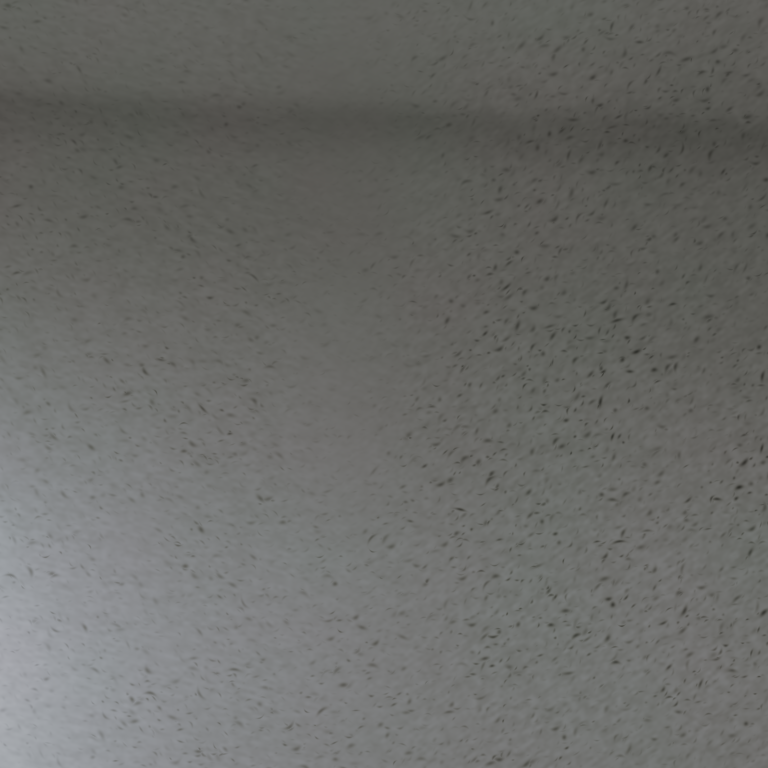
A Shadertoy shader for this texture:

```glsl
// Dull speckled metal sheet: a cool glow in the lower left, a soft dark crease near the top.
// Short slanted flecks come from jittered cells, fine grain from stretched value noise.
// Flecks lean down to the right on the left side and up to the right on the other.

float hash(vec2 p) {
    return fract(sin(dot(p, vec2(127.1, 311.7))) * 43758.5453);
}

float noise(vec2 p) {
    vec2 i = floor(p), f = fract(p);
    f = f * f * (3.0 - 2.0 * f);
    return mix(mix(hash(i), hash(i + vec2(1, 0)), f.x),
               mix(hash(i + vec2(0, 1)), hash(i + vec2(1, 1)), f.x), f.y);
}

float fbm(vec2 p) {
    float sum = 0.0, weight = 0.5;
    for (int i = 0; i < 4; i++) {
        sum += weight * noise(p);
        p = p * 2.03 + 17.3;
        weight *= 0.5;
    }
    return sum / 0.9375;
}

vec2 rotate(vec2 p, float angle) {
    float c = cos(angle), s = sin(angle);
    return vec2(c * p.x + s * p.y, c * p.y - s * p.x);
}

// Darkness of soft elongated flecks, one per jittered cell
float flecks(vec2 uv, float cells, float seed) {
    vec2 p = uv * cells, home = floor(p);
    float dark = 0.0;
    for (int y = -1; y <= 1; y++)
    for (int x = -1; x <= 1; x++) {
        vec2 id = home + vec2(x, y), key = id + seed;
        vec2 center = id + vec2(hash(key), hash(key + 31.7));
        float lean = mix(-0.4, 0.65, smoothstep(0.15, 0.75, center.x / cells));
        float angle = lean + 1.5 * (hash(key + 57.1) - 0.5);
        vec2 q = rotate(p - center, angle);
        q.y += 0.5 * (hash(key + 11.9) - 0.5) * q.x * q.x * 3.0;
        vec2 size = vec2(mix(0.17, 0.42, hash(key + 73.3)), mix(0.10, 0.17, hash(key + 91.9)));
        float strength = pow(hash(key + 113.5), 3.0);
        dark = max(dark, strength * exp(-dot(q / size, q / size)));
    }
    return dark;
}

// Fine streaky grain whose lean changes across the sheet
float grain(vec2 uv) {
    vec2 stretch = vec2(95.0, 210.0);
    float left = noise(rotate(uv, -0.25) * stretch);
    float right = noise(rotate(uv, 0.6) * stretch + 40.0);
    return mix(left, right, smoothstep(0.3, 0.65, uv.x)) - 0.5;
}

void mainImage(out vec4 fragColor, in vec2 fragCoord) {
    vec2 uv = fragCoord / iResolution.xy;

    // Broad lighting
    float rise = 1.0 - smoothstep(0.08, 0.84, uv.y);
    float light = 0.355 + rise * (0.07 + 0.24 * exp(-2.8 * uv.x));
    light += 0.03 * smoothstep(0.82, 1.0, uv.y);
    light -= 0.02 * smoothstep(0.7, 1.0, uv.x) * smoothstep(0.3, 0.65, uv.y);

    // Crease, sharper above than below
    float crease = uv.y - mix(0.865, 0.825, uv.x) - 0.008 * (noise(uv * 6.0) - 0.5);
    float spread = crease > 0.0 ? 0.022 : 0.045;
    light -= 0.042 * exp(-crease * crease / (spread * spread));

    // Cloudy wear, and a smoother upright strip left of the middle
    light += 0.022 * (fbm(uv * vec2(5.0, 7.0)) - 0.5);
    float strip = exp(-pow((uv.x - 0.45) / 0.07, 2.0)) * smoothstep(0.15, 0.5, uv.y);
    float clusters = smoothstep(0.25, 0.7, fbm(uv * 11.0 + 8.0));
    float clarity = mix(1.0, 0.5, smoothstep(0.35, 0.85, uv.y));
    clarity *= mix(0.8, 1.15, smoothstep(0.4, 0.75, uv.x)) * (1.0 - 0.6 * strip);

    // Flecks and grain
    float coarse = flecks(uv, 58.0, 3.0);
    float fine = flecks(uv, 96.0, 211.0);
    float dark = max(coarse, 0.75 * fine) * mix(0.4, 1.0, clusters);
    light -= 0.20 * dark * clarity;
    light += 0.035 * grain(uv) * (0.4 + 0.6 * clarity);
    light += 0.022 * (noise(uv * 170.0 + 5.0) - 0.5) * clarity;

    // Warm grey in the shade, cool grey in the glow
    float cool = smoothstep(0.34, 0.64, light);
    vec3 color = light + mix(vec3(0.002, 0.002, -0.017), vec3(-0.008, 0.003, 0.022), cool);
    color += vec3(0.008, -0.003, 0.003) * (fbm(uv * 7.0 + 30.0) - 0.5) * 2.0;
    fragColor = vec4(color, 1.0);
}
```
